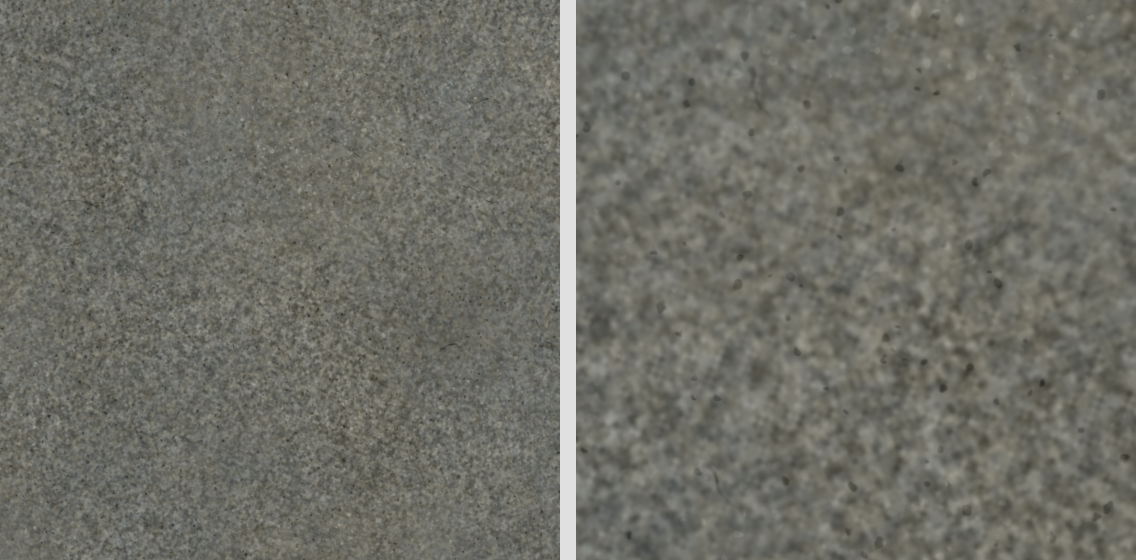
Left: the whole. Right: its middle third, enlarged.
Reproduce this texture procedurally as a Shadertoy shader.

```glsl
// Weathered grey concrete: fine sandy grain, soft stains, pale grit, dark pits and hairline cracks.

float hash(vec2 p) {
    return fract(sin(dot(p, vec2(127.1, 311.7))) * 43758.55);
}

mat2 rotate(float angle) {
    float c = cos(angle), s = sin(angle);
    return mat2(c, -s, s, c);
}

// Smooth value noise, centred on zero
float noise(vec2 p) {
    vec2 cell = floor(p), f = fract(p);
    f = f * f * (3.0 - 2.0 * f);
    float low = mix(hash(cell), hash(cell + vec2(1, 0)), f.x);
    float high = mix(hash(cell + vec2(0, 1)), hash(cell + vec2(1, 1)), f.x);
    return mix(low, high, f.y) - 0.5;
}

float fbm(vec2 p) {
    float sum = 0.0, weight = 1.0;
    for (int i = 0; i < 4; i++) {
        sum += weight * noise(p);
        p = rotate(0.9) * p * 2.1 + 17.3;
        weight *= 0.6;
    }
    return sum;
}

// Irregular round specks, one at most per cell
float specks(vec2 uv, float scale, float share, float seed) {
    vec2 p = rotate(seed) * uv * scale + 0.3 * noise(uv * scale * 2.5 + seed);
    vec2 cell = floor(p) + seed * 13.0;
    vec2 centre = 0.35 + 0.3 * vec2(hash(cell), hash(cell + 5.7));
    float radius = mix(0.14, 0.34, hash(cell + 9.1));
    float disc = 1.0 - smoothstep(radius - 0.14, radius + 0.1, length(fract(p) - centre));
    return disc * step(1.0 - share, hash(cell + 3.3));
}

// Short wandering hairlines, faded at the ends and broken along the way
float cracks(vec2 uv) {
    float dark = 0.0;
    vec2 wander = 0.022 * vec2(fbm(uv * 16.0), fbm(uv * 16.0 + 40.0));
    for (int i = 0; i < 24; i++) {
        vec2 id = vec2(float(i), 2.7);
        vec2 centre = vec2(hash(id), hash(id + 11.0));
        float angle = 2.4 * (hash(id + 23.0) - 0.5);
        vec2 p = rotate(angle) * (uv + wander - centre);
        float halfLength = mix(0.025, 0.09, hash(id + 31.0));
        float fade = 1.0 - smoothstep(0.3, 1.0, abs(p.x) / halfLength);
        float line = 1.0 - smoothstep(0.0004, 0.0026, abs(p.y));
        float halo = 0.25 * exp(-abs(p.y) * 140.0);
        dark = max(dark, fade * (line + halo) * mix(0.35, 1.0, hash(id + 47.0)));
    }
    return dark * smoothstep(-0.3, 0.25, noise(uv * 55.0));
}

void mainImage(out vec4 fragColor, in vec2 fragCoord) {
    vec2 uv = fragCoord / iResolution.y;

    // Broad stains and smaller mottling
    float stain = fbm(uv * 4.5 + 3.0);
    float mottle = fbm(rotate(0.5) * uv * 19.0 + 60.0);
    float tone = 0.034 * stain + 0.026 * mottle;

    // Sandy grain, rougher in some patches than in others
    float grain = 0.075 * noise(rotate(0.4) * uv * 95.0)
                + 0.145 * noise(rotate(1.1) * uv * 175.0 + 20.0)
                + 0.095 * noise(rotate(2.0) * uv * 290.0 + 50.0);
    float roughness = 1.0 + 0.5 * fbm(uv * 5.0 + 80.0);
    tone += grain * roughness;

    // Pale grit gathers in patches; pits and cracks darken
    float gritty = smoothstep(-0.3, 0.5, fbm(uv * 4.0 + 30.0));
    tone += 0.10 * specks(uv, 75.0, 0.12, 1.3) * gritty;
    tone += 0.08 * specks(uv, 125.0, 0.16, 2.1) * gritty;
    tone -= 0.11 * specks(uv, 110.0, 0.07, 0.7);
    tone -= 0.11 * cracks(uv);

    // Warm and cool tints, both broad and from grain to grain
    float warmth = 0.016 * fbm(uv * 6.0 + 110.0) + 0.028 * noise(uv * 115.0 + 9.0);
    vec3 color = vec3(0.426, 0.426, 0.395) + tone * vec3(1.0, 0.99, 0.96);
    color += warmth * vec3(0.7, 0.1, -0.8);

    fragColor = vec4(clamp(color, 0.0, 1.0), 1.0);
}
```
